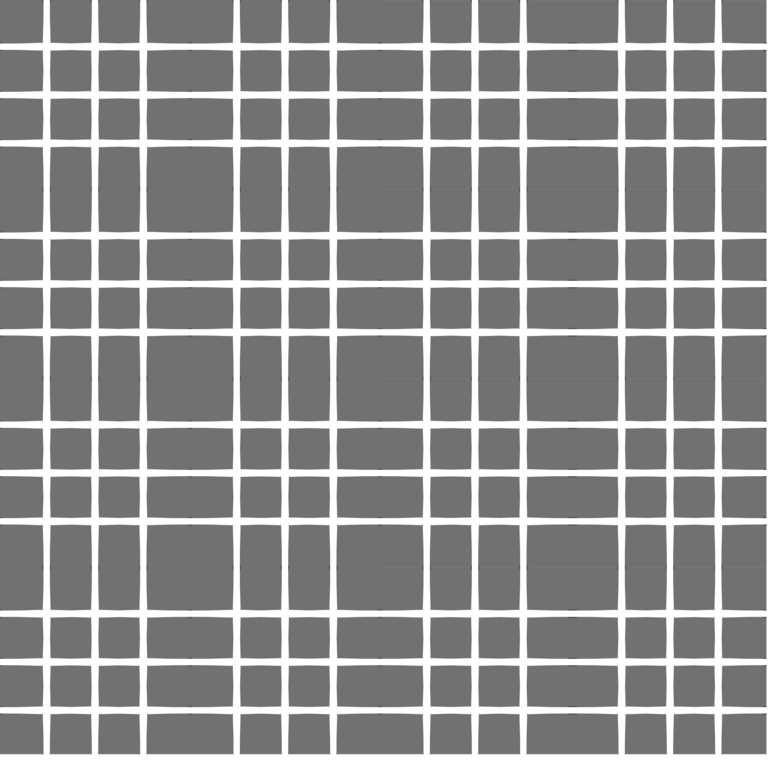
Give the GLSL for this pattern, as a Shadertoy shader.

```glsl
// White triple-line plaid on flat grey, four repeats each way, with slightly bowed cell edges.

// Offset from the middle line of the nearest triplet.
vec2 tripletOffset(vec2 p, vec2 period) {
    return abs(mod(p - 0.1237 + 0.5 * period, period) - 0.5 * period);
}

// Distance to the nearest of the three lines, on each axis.
vec2 lineDistance(vec2 offset) {
    return min(offset, abs(offset - 0.0629));
}

void mainImage(out vec4 fragColor, in vec2 fragCoord) {
    vec2 uv = fragCoord / iResolution.xy;
    vec2 p = vec2(uv.x, 1.0 - uv.y);
    float aa = max(0.7 / min(iResolution.x, iResolution.y), 0.0012);

    // The last wide column is stretched a little.
    vec2 q = p;
    q.x -= clamp(p.x - 0.742, 0.0, 0.0065);

    vec2 period = vec2(0.2474, 0.2461);
    vec2 offset = tripletOffset(q, period);
    vec2 dist = lineDistance(offset);

    // Lines thin out between crossings, so the cells bulge.
    vec2 halfWidth = mix(vec2(0.0051), vec2(0.0042), smoothstep(0.0, 0.045, dist.yx));
    vec2 edge = dist - halfWidth;

    // Dark cell rims, strongest where neighbouring repeats meet.
    vec2 seamGap = 0.5 * period - offset;
    vec2 seam = exp(-pow(seamGap / 0.003, vec2(2.0)));
    vec2 rim = exp(-pow(edge / 0.0013, vec2(2.0))) * (0.03 + 0.2 * seam.yx);
    float grey = 0.443 - max(rim.x, rim.y);

    // Faint horizontal seam across the right half.
    grey += 0.02 * smoothstep(0.0012, 0.0, seamGap.y) * step(0.494, p.x);

    // White lines and the margin at the right and bottom.
    vec2 margin = vec2(0.998, 0.982) - p;
    float cellDistance = min(min(edge.x, edge.y), min(margin.x, margin.y));
    float cell = smoothstep(-aa, aa, cellDistance);
    fragColor = vec4(vec3(mix(1.0, grey, cell)), 1.0);
}
```
